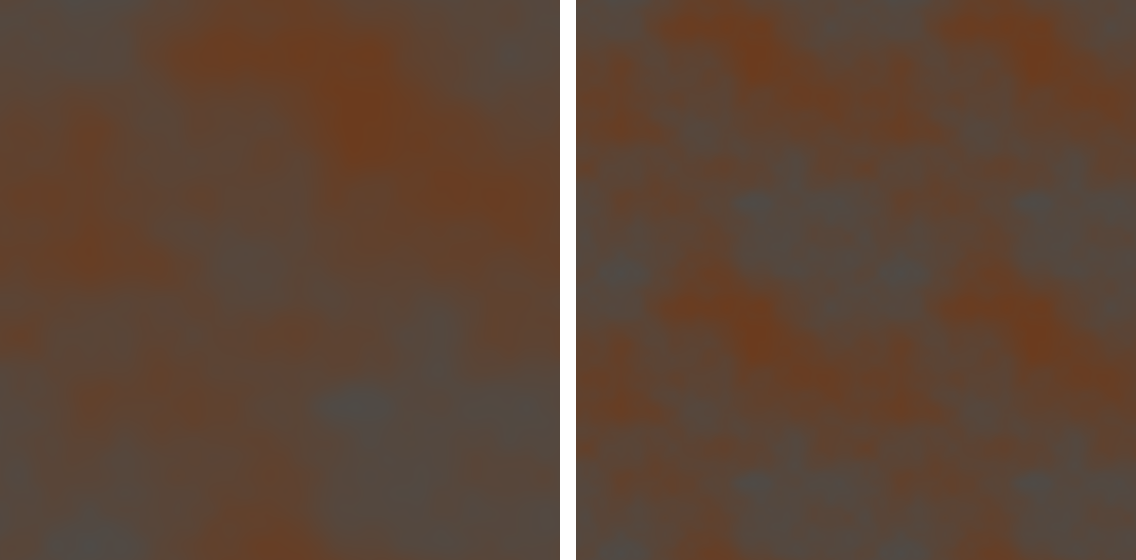
Left, the tile; right, the same tile 2 across and 2 down.
This texture is drawn by a Shadertoy shader. Its source:

```glsl
// Soft clouds of rust spreading over dull grey-brown metal.
// Four octaves of wrapping value noise blend the two colours; each octave
// shuffles evenly spaced levels over its lattice, so the shares stay balanced.

// Bijective integer hash: every lattice point gets its own level in 0..1
float latticeLevel(ivec2 cell, int bits) {
    int wrap = (1 << bits) - 1;
    uint last = (1u << uint(2 * bits)) - 1u;
    uint h = uint(cell.x & wrap) + (uint(cell.y & wrap) << uint(bits));
    h ^= h >> uint(bits);
    h = (h * 711u + 1u) & last;
    h ^= h >> uint(bits);
    h = (h * 421u + 2u) & last;
    h ^= h >> uint(bits);
    h = (h * 951u + 3u) & last;
    h ^= h >> uint(bits);
    return float(h) / float(last);
}

// Smooth value noise that repeats after 2^bits cells
float tiledNoise(vec2 uv, int bits) {
    vec2 p = uv * float(1 << bits);
    ivec2 cell = ivec2(floor(p));
    vec2 f = fract(p);
    f = f * f * (3.0 - 2.0 * f);
    float bottom = mix(latticeLevel(cell, bits), latticeLevel(cell + ivec2(1, 0), bits), f.x);
    float top = mix(latticeLevel(cell + ivec2(0, 1), bits), latticeLevel(cell + ivec2(1, 1), bits), f.x);
    return mix(bottom, top, f.y);
}

void mainImage(out vec4 fragColor, in vec2 fragCoord) {
    vec2 uv = fragCoord / iResolution.xy;

    // Sum the octaves around zero, from 4 to 32 cells across
    float cloud = 0.0;
    float amplitude = 0.53;
    for (int bits = 2; bits <= 5; bits++) {
        cloud += amplitude * (tiledNoise(uv + vec2(0.84, 0.35), bits) - 0.5);
        amplitude *= 0.5;
    }

    // Blend grey metal into rust
    float rustAmount = clamp(0.5 + 1.5 * cloud, 0.0, 1.0);
    vec3 greyMetal = vec3(0.305, 0.295, 0.282);
    vec3 rust = vec3(0.42, 0.233, 0.118);
    fragColor = vec4(mix(greyMetal, rust, rustAmount), 1.0);
}
```
